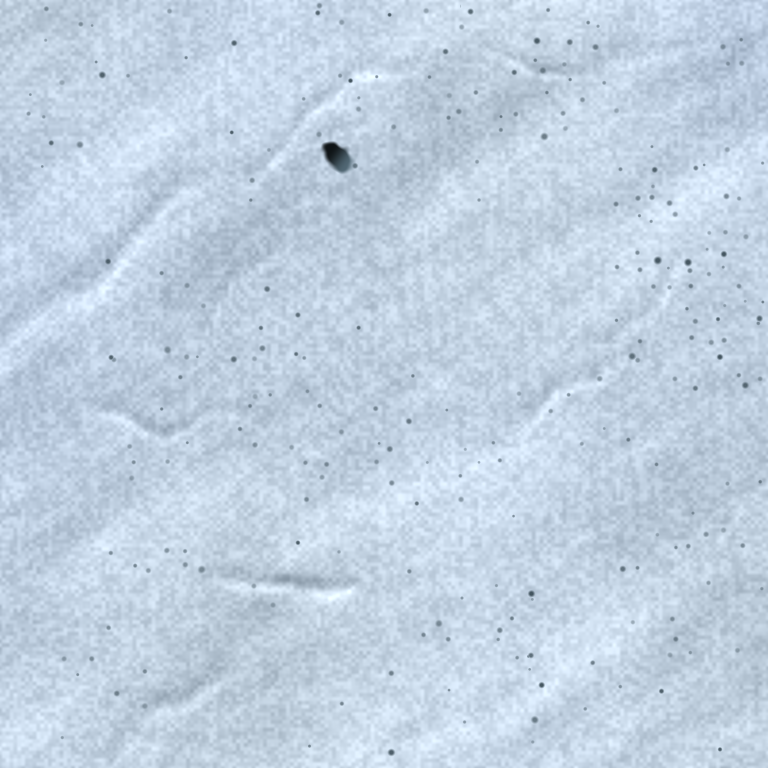
This texture is drawn by a WebGL 2 fragment shader. Its source:

```glsl
#version 300 es
precision highp float;

uniform vec2 u_resolution;
out vec4 fragColor;

#define SNOW vec3(0.762, 0.826, 0.893)
#define STONE vec3(0.25, 0.32, 0.36)
#define GRAIN_SCALE 200.0
#define GRAIN_AMOUNT 0.13
#define DRIFT_AMOUNT 0.17
#define RELIEF_AMOUNT 0.22
#define DRIFT_ANGLE 0.54
#define RIDGES 13
#define RIDGE_WIDTH 0.0065
#define CREST_LIGHT 0.10
#define CREST_SHADE 0.085

float hash(vec2 p) {
    return fract(sin(dot(p, vec2(127.1, 311.7))) * 43758.55);
}

float noise(vec2 p) {
    vec2 i = floor(p), f = fract(p);
    f = f * f * (3.0 - 2.0 * f);
    return mix(mix(hash(i), hash(i + vec2(1, 0)), f.x),
               mix(hash(i + vec2(0, 1)), hash(i + vec2(1, 1)), f.x), f.y);
}

float fbm(vec2 p) {
    float sum = 0.0, amp = 0.5;
    for (int i = 0; i < 4; i++) {
        sum += amp * noise(p);
        p = mat2(0.8, 0.6, -0.6, 0.8) * p * 2.03 + 7.3;
        amp *= 0.5;
    }
    return sum / 0.9375;
}

vec2 rotate(vec2 p, float a) {
    float c = cos(a), s = sin(a);
    return vec2(c * p.x + s * p.y, c * p.y - s * p.x);
}

// Lit crest below the line, softer shade above it
float crestProfile(float d, float width) {
    float s = d / width;
    float light = exp(-(s + 0.8) * (s + 0.8));
    float shade = exp(-0.45 * (s - 1.3) * (s - 1.3));
    return CREST_LIGHT * light - CREST_SHADE * shade;
}

// Short curved ridges scattered in rows
float ridges(vec2 p) {
    float sum = 0.0;
    for (int i = 0; i < RIDGES; i++) {
        float k = float(i);
        vec2 centre = vec2(hash(vec2(k, 3.7)), (k + hash(vec2(k, 9.2))) / float(RIDGES));
        vec2 q = rotate(p - centre, mix(-0.1, 0.6, hash(vec2(k, 5.1))));
        float span = mix(0.07, 0.17, hash(vec2(k, 1.9)));
        float bend = 0.05 * (noise(vec2(q.x * 11.0 + 20.0, k * 5.0)) - 0.5)
                   + 0.012 * (noise(vec2(q.x * 38.0 + 60.0, k * 3.0)) - 0.5);
        float fade = smoothstep(span, 0.2 * span, abs(q.x));
        float strength = mix(0.35, 1.0, hash(vec2(k, 6.4)));
        sum += strength * fade * crestProfile(q.y - bend, RIDGE_WIDTH * mix(0.8, 1.5, hash(vec2(k, 8.8))));
    }
    return sum;
}

// Long diagonal ridge with a broad bright flank
float mainRidge(vec2 p) {
    float line = 0.575 + 0.62 * p.x + 0.07 * (noise(vec2(p.x * 9.0, 2.0)) - 0.5)
               + 0.025 * (noise(vec2(p.x * 30.0, 4.0)) - 0.5);
    float d = (p.y - line) * 0.85;
    float strength = mix(0.35, 1.0, noise(vec2(p.x * 14.0, 8.0)));
    float flank = exp(-pow((d + 0.02) / 0.04, 2.0)) * 0.025;
    return flank + strength * crestProfile(d, mix(0.016, 0.007, smoothstep(0.0, 0.4, p.x)));
}

// Coverage of small pebbles, one at most per cell
float pebbles(vec2 p) {
    float cover = 0.0;
    float region = 0.5 + 0.9 * smoothstep(0.5, 0.95, p.x) * smoothstep(0.45, 0.65, p.y);
    for (int i = 0; i < 2; i++) {
        float layer = float(i), cells = mix(25.0, 44.0, layer);
        vec2 id = floor(p * cells), seed = id + 31.0 * layer;
        float density = region * smoothstep(0.3, 0.75, noise(id / cells * 7.0 + 4.0));
        vec2 spot = 0.25 + 0.5 * vec2(hash(seed + 0.3), hash(seed + 0.7));
        float radius = mix(0.0035, 0.0068, hash(seed + 1.4)) * mix(1.0, 0.75, layer);
        float d = length(fract(p * cells) - spot) / cells;
        float present = step(hash(seed + 2.6), 0.3 * density);
        float dark = mix(0.55, 1.0, hash(seed + 3.1)) * mix(1.0, 0.65, layer);
        cover = max(cover, present * dark * smoothstep(radius, radius * 0.25, d));
    }
    return cover;
}

void main() {
    vec2 p = gl_FragCoord.xy / u_resolution;

    // Broad drifts, stretched along the wind
    vec2 drift = rotate(p, DRIFT_ANGLE) * vec2(3.0, 7.5) + 11.0;
    float height = fbm(drift);
    float tone = DRIFT_AMOUNT * (height - 0.5) + RELIEF_AMOUNT * (height - fbm(drift + vec2(-0.1, 0.22)));
    tone += ridges(p) + mainRidge(p);

    // Fine snow grain
    tone += GRAIN_AMOUNT * (noise(p * GRAIN_SCALE) - 0.5);
    tone += 0.4 * GRAIN_AMOUNT * (noise(p * GRAIN_SCALE * 0.45 + 50.0) - 0.5);

    // Bluer in the middle, greyer toward the lower edge
    float blue = noise(p * 3.0 + 2.0) - 0.5 + 0.7 * (smoothstep(0.0, 0.5, p.y) - 0.7);
    vec3 colour = SNOW + tone + blue * vec3(-0.006, -0.002, 0.022);
    colour = mix(colour, STONE, pebbles(p));

    // One larger stone, darkest on its upper left
    vec2 r = rotate(p - vec2(0.441, 0.796), -0.65);
    float edge = length(r / vec2(0.024, 0.016)) + 0.5 * (noise(p * 90.0) - 0.5);
    vec3 face = mix(vec3(0.06, 0.08, 0.09), STONE * 1.25, smoothstep(-0.014, 0.016, r.x));
    colour = mix(colour, face, smoothstep(1.15, 0.75, edge));

    fragColor = vec4(clamp(colour, 0.0, 1.0), 1.0);
}
```
